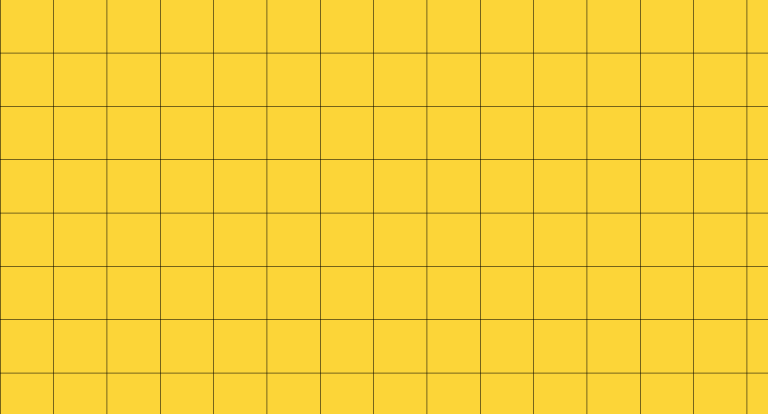
A Shadertoy shader for this pattern:

```glsl
// Thin black square grid on a flat warm yellow ground.

#define CELLS_ACROSS 14.4                  // grid cells in the canvas width
#define LINE_WIDTH 0.01                    // line width as a fraction of a cell
#define GROUND_COLOR vec3(0.99, 0.837, 0.218)
#define LINE_COLOR vec3(0.0)

// Total line width passed between 0 and x, lines starting at each integer.
vec2 lineIntegral(vec2 x) {
    return floor(x) * LINE_WIDTH + min(fract(x), LINE_WIDTH);
}

// Exact share of a pixel-wide span covered by lines, per axis.
vec2 lineCoverage(vec2 center, float span) {
    return (lineIntegral(center + 0.5 * span) - lineIntegral(center - 0.5 * span)) / span;
}

void mainImage(out vec4 fragColor, in vec2 fragCoord) {
    // Cell coordinates, measured from the upper left corner
    float pixelSize = CELLS_ACROSS / iResolution.x;
    vec2 cell = vec2(fragCoord.x, iResolution.y - fragCoord.y) * pixelSize;

    // Vertical lines open each cell, horizontal lines close it
    cell.y += LINE_WIDTH;

    vec2 coverage = lineCoverage(cell, pixelSize);
    float ink = 1.0 - (1.0 - coverage.x) * (1.0 - coverage.y);

    fragColor = vec4(mix(GROUND_COLOR, LINE_COLOR, ink), 1.0);
}
```
